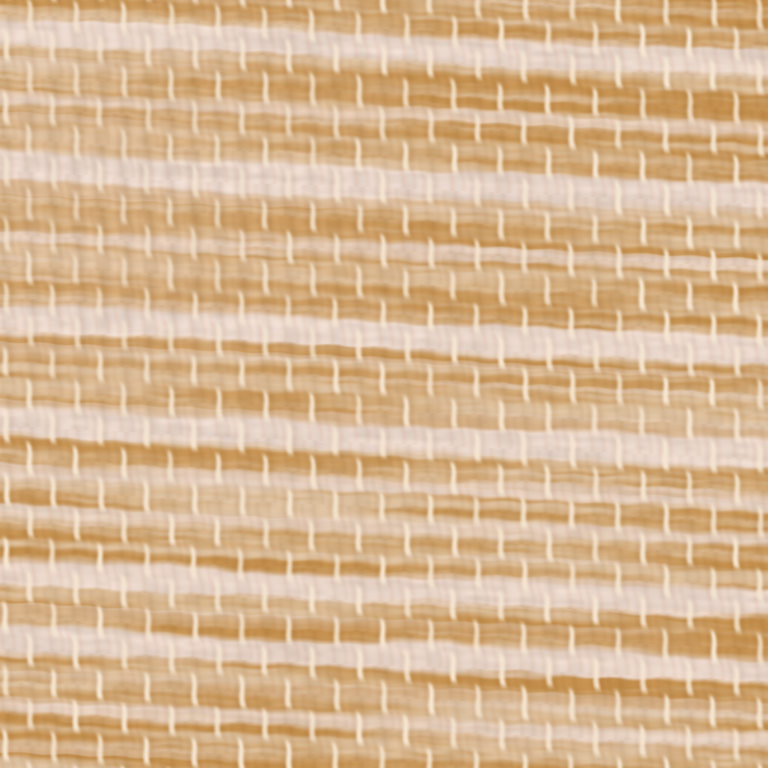
This texture is drawn by a WebGL 1 fragment shader. Its source:

```glsl
precision highp float;
// Woven grass cloth: irregular pale and honey reed bands bound by staggered cream stitches.

uniform vec2 u_resolution;

const vec3 PALE = vec3(0.912, 0.842, 0.805);
const vec3 SAND = vec3(0.865, 0.755, 0.625);
const vec3 HONEY = vec3(0.765, 0.56, 0.3);
const vec3 BLUSH = vec3(0.87, 0.75, 0.63);
const vec3 CREAM = vec3(0.965, 0.9, 0.815);

const float PI = 3.14159;
const float SLOPE = 0.043;          // fall of the reeds from left to right
const float STITCH_PITCH = 0.0614;  // spacing of stitches along a row
const float ROW_PITCH = 0.0414;     // spacing of stitch rows
const vec2 STITCH_PHASE = vec2(-0.125, 0.09);
const float STITCH_WIDTH = 0.0034;  // half width
const float STITCH_SOFTNESS = 0.0024;
const float STITCH_LEAN = 0.0042;   // sideways travel over one row
const int BAND_COUNT = 11;
const float BAND_PITCH = 0.0879;
const float BAND_START = 0.041;
const float BAND_WIDTH = 0.0135;    // mean half width
const float BAND_VARIATION = 0.005;
const float BAND_SOFTNESS = 0.0055;

float hash(vec2 p) {
  vec3 q = fract(vec3(p.xyx) * 0.1031);
  q += dot(q, q.yzx + 33.33);
  return fract((q.x + q.y) * q.z);
}

float noise(vec2 p) {
  vec2 i = floor(p);
  vec2 f = fract(p);
  f = f * f * (3.0 - 2.0 * f);
  return mix(mix(hash(i), hash(i + vec2(1.0, 0.0)), f.x),
             mix(hash(i + vec2(0.0, 1.0)), hash(i + vec2(1.0, 1.0)), f.x), f.y);
}

// Coverage of the broad pale bands, with an uneven rhythm and frayed edges
float paleBands(vec2 p) {
  float cover = 0.0;
  float fray = (noise(p * vec2(9.0, 110.0)) - 0.5) * 0.009;
  for (int n = 0; n < BAND_COUNT; n++) {
    float i = float(n);
    float gap = i - 5.2;
    float centre = BAND_START + i * BAND_PITCH + 0.07 * exp(-gap * gap / 1.3);
    float rhythm = i < 4.5 ? cos(PI * i) : 1.2 * cos(0.5 * PI * (i - 8.5));
    float halfWidth = BAND_WIDTH + BAND_VARIATION * rhythm;
    float d = abs(p.y - centre) - halfWidth + fray;
    float strength = 0.88 + 0.12 * rhythm;
    cover = max(cover, strength * (1.0 - smoothstep(-BAND_SOFTNESS, BAND_SOFTNESS, d)));
  }
  return min(cover, 1.0);
}

// Tan reeds built from long streaks of several thicknesses
vec3 reedColour(vec2 p) {
  float broad = noise(p * vec2(1.5, 36.0));
  float medium = noise(p * vec2(3.0, 92.0) + 17.0);
  float fine = noise(p * vec2(18.0, 190.0) + 41.0);
  float tone = 0.25 * broad + 0.53 * medium + 0.22 * fine;
  vec3 colour = mix(HONEY, SAND, smoothstep(0.24, 0.82, tone));
  float thread = smoothstep(0.6, 0.85, noise(p * vec2(1.4, 80.0) + 73.0));
  return mix(colour, PALE, 0.42 * thread);
}

// Side offset (x) and coverage (y) of the strongest stitch here
vec2 stitchAt(vec2 p, float softness) {
  vec2 best = vec2(1.0, 0.0);
  for (int n = 0; n < 2; n++) {
    // Rows of one parity, so that neighbours may overlap lengthwise
    float parity = float(n);
    float across = (p.y / ROW_PITCH + STITCH_PHASE.y - 0.5 - parity) * 0.5;
    float pair = floor(across + 0.5);
    float t = 2.0 * (across - pair);
    float along = p.x / STITCH_PITCH + STITCH_PHASE.x + 0.5 * parity;
    vec2 cell = vec2(floor(along), 2.0 * pair + parity);
    float side = (fract(along) - 0.5) * STITCH_PITCH;
    side -= STITCH_LEAN * t + 0.003 * (hash(cell + 5.0) - 0.5);
    side += 0.0012 * sin(2.0 * PI * t);
    float reach = 0.5 + 0.1 * hash(cell + 29.0);
    float cover = 1.0 - smoothstep(reach - 0.22, reach + 0.06, abs(t));
    float halfWidth = STITCH_WIDTH * (0.92 + 0.3 * t);
    cover *= 1.0 - smoothstep(halfWidth - softness, halfWidth + softness, abs(side));
    cover *= 0.78 + 0.22 * hash(cell + 61.0);
    if (cover > best.y || (best.y == 0.0 && abs(side) < abs(best.x))) best = vec2(side, cover);
  }
  return best;
}

void main() {
  vec2 uv = gl_FragCoord.xy / u_resolution;
  float pixel = 1.0 / min(u_resolution.x, u_resolution.y);

  // Cloth coordinates: y runs down, following the sloping reeds
  vec2 p = vec2(uv.x, 1.0 - uv.y - SLOPE * uv.x);
  p.y += 0.004 * (noise(p * vec2(4.0, 5.0)) - 0.5);
  vec2 stitch = stitchAt(p, STITCH_SOFTNESS + 0.5 * pixel);

  // Reeds waver between the stitches that pull them
  float weave = 2.0 * PI * p.x / STITCH_PITCH;
  vec2 reed = p + vec2(0.0, 0.0011 * sin(weave + PI * p.y / ROW_PITCH));
  vec3 colour = reedColour(reed);

  // Worn, rosy patch toward the upper left
  vec2 away = (uv - vec2(0.18, 0.72)) / vec2(0.3, 0.26);
  float wear = exp(-dot(away, away));
  colour = mix(colour, BLUSH, 0.36 * wear);

  vec3 pale = PALE + 0.06 * (noise(reed * vec2(8.0, 130.0) + 9.0) - 0.5);
  colour = mix(colour, pale, 0.96 * paleBands(reed));

  // Faint vertical ribs of the ground weave, clearest in the worn patch
  float rib = cos(2.0 * weave + 2.0 * noise(p * 9.0));
  colour += rib * (0.008 + 0.018 * wear);
  colour += 0.035 * (noise(p * vec2(60.0, 150.0)) - 0.5);

  // Shadow beside each stitch, then its raised cream thread
  float shade = exp(-pow((abs(stitch.x) - 0.0075) / 0.0035, 2.0));
  colour *= 1.0 - vec3(0.02, 0.035, 0.05) * shade;
  colour = mix(colour, CREAM, stitch.y * (1.0 - 0.25 * wear));

  gl_FragColor = vec4(clamp(colour, 0.0, 1.0), 1.0);
}
```
